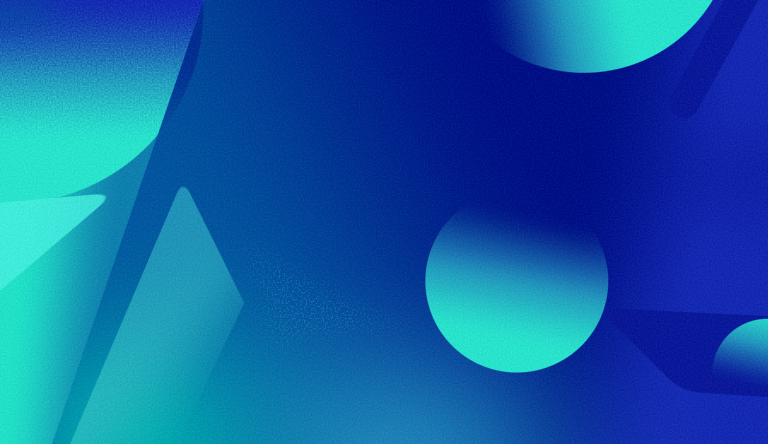
Reproduce this background procedurally as a WebGL 1 fragment shader.

```glsl
precision highp float;
uniform vec2 u_resolution;

const vec3 NAVY = vec3(0.0, 0.06, 0.52);
const vec3 INDIGO = vec3(0.08, 0.16, 0.70);
const vec3 SHADOW = vec3(0.035, 0.09, 0.59);
const vec3 OCEAN = vec3(0.01, 0.33, 0.62);
const vec3 AZURE = vec3(0.13, 0.53, 0.73);
const vec3 LAGOON = vec3(0.0, 0.69, 0.69);
const vec3 TEAL = vec3(0.16, 0.89, 0.80);
const vec3 MINT = vec3(0.27, 0.93, 0.87);
const float GRAIN_SCALE = 260.0;
const float GRAIN_AMOUNT = 0.05;
const float CORNER = 0.03;

vec2 hashGradient(vec2 cell) {
  vec3 h = fract(vec3(cell.xyx) * vec3(0.1031, 0.103, 0.0973));
  h += dot(h, h.yzx + 33.33);
  float angle = 6.2832 * fract((h.x + h.y) * h.z);
  return vec2(cos(angle), sin(angle));
}

float gradientNoise(vec2 p) {
  vec2 i = floor(p);
  vec2 f = p - i;
  vec2 u = f * f * f * (f * (f * 6.0 - 15.0) + 10.0);
  vec2 e = vec2(1.0, 0.0);
  float low = mix(dot(hashGradient(i), f), dot(hashGradient(i + e), f - e), u.x);
  float high = mix(dot(hashGradient(i + e.yx), f - e.yx),
                   dot(hashGradient(i + 1.0), f - 1.0), u.x);
  return mix(low, high, u.y);
}

// Signed distance to the line a-b, negative on its left
float side(vec2 p, vec2 a, vec2 b) {
  vec2 dir = normalize(b - a);
  return dot(p - a, vec2(dir.y, -dir.x));
}

float roundMax(float a, float b) {
  float h = max(CORNER - abs(a - b), 0.0) / CORNER;
  return max(a, b) + h * h * CORNER * 0.25;
}

// Convex corner-rounded triangle, points counter-clockwise
float triangle(vec2 p, vec2 a, vec2 b, vec2 c) {
  return roundMax(roundMax(side(p, a, b), side(p, b, c)), side(p, c, a));
}

float capsule(vec2 p, vec2 a, vec2 b, float radius) {
  vec2 ab = b - a;
  float t = clamp(dot(p - a, ab) / dot(ab, ab), 0.0, 1.0);
  return length(p - a - ab * t) - radius;
}

float fill(float d) {
  float aa = 0.8 / u_resolution.y;
  return 1.0 - smoothstep(-aa, aa, d);
}

float glow(vec2 p, vec2 center, vec2 spread) {
  vec2 q = (p - center) / spread;
  return exp(-dot(q, q));
}

vec3 ramp(vec3 from, float t) {
  return mix(mix(from, AZURE, smoothstep(0.0, 0.6, t)), TEAL, smoothstep(0.35, 1.0, t));
}

void main() {
  vec2 p = gl_FragCoord.xy / u_resolution.y;
  float grain = gradientNoise(p * GRAIN_SCALE);

  // Backdrop: ocean on the left, navy in the middle, indigo on the right
  float west = dot(p - vec2(1.10, 0.73), vec2(-1.0, -0.5));
  vec3 color = mix(NAVY, OCEAN, smoothstep(-0.12, 0.85, west));
  float east = smoothstep(1.28, 1.62, p.x + 0.2 * (0.5 - p.y));
  color = mix(color, INDIGO, east * (1.0 - 0.25 * glow(p, vec2(1.75, 0.6), vec2(0.4, 0.13))));
  color = mix(color, AZURE, 0.95 * glow(p, vec2(0.88, -0.06), vec2(0.36, 0.27)));
  color = mix(color, LAGOON, 0.95 * glow(p, vec2(0.30, -0.02), vec2(0.30, 0.30)));

  // Speckled facet
  float facet = triangle(p, vec2(0.53, 0.48), vec2(0.60, 0.20), vec2(0.95, 0.26));
  float speckle = smoothstep(0.05, 0.4, grain) * (1.0 - smoothstep(-0.06, 0.01, facet));
  color = mix(color, AZURE, 0.4 * speckle);

  // Slanted teal band
  float bandEdge = side(p, vec2(0.117, 0.0), vec2(0.459, 1.0));
  float bandLight = smoothstep(0.0, 0.22, -bandEdge + 0.24 * (0.45 - p.y));
  vec3 bandColor = mix(vec3(0.06, 0.50, 0.68), TEAL - vec3(0.03, 0.01, 0.02), bandLight);
  color = mix(color, bandColor, fill(bandEdge));

  // Large upper-left disc, darker beyond the band
  float disc = fill(length(p - vec2(0.023, 0.977)) - 0.435);
  vec3 discColor = ramp(INDIGO, (1.01 - p.y + 0.04 * grain) / 0.34);
  float haze = glow(p, vec2(0.02, 0.97), vec2(0.12, 0.05));
  discColor = mix(discColor, OCEAN, 0.5 * haze);
  vec3 sliver = mix(color, vec3(0.01, 0.14, 0.56), 0.7 * smoothstep(0.65, 0.9, p.y));
  color = mix(color, mix(sliver, discColor, fill(bandEdge)), disc);

  // Pale wedge
  float wedge = triangle(p, vec2(-0.1, 0.535), vec2(-0.1, 0.26), vec2(0.26, 0.566));
  color = mix(color, MINT, 0.85 * fill(wedge));

  // Translucent peak
  float peak = triangle(p, vec2(0.412, 0.597), vec2(0.115, -0.10), vec2(0.556, 0.306));
  float foot = side(p, vec2(0.40, 0.0), vec2(0.55, 0.318));
  peak = max(roundMax(side(p, vec2(0.412, 0.597), vec2(0.158, 0.0)),
                      side(p, vec2(0.55, 0.318), vec2(0.412, 0.597))), foot);
  vec3 peakColor = mix(vec3(0.16, 0.74, 0.75), vec3(0.14, 0.60, 0.73), smoothstep(0.0, 0.5, p.y));
  float peakAlpha = 0.9 * smoothstep(-0.02, 0.26, -foot + 0.35 * p.y);
  color = mix(color, peakColor, peakAlpha * fill(peak));

  // Shadow stroke and shadow slab on the right
  float stroke = capsule(p, vec2(1.70, 1.055), vec2(1.541, 0.768), 0.034);
  color = mix(color, SHADOW, 0.85 * fill(stroke));
  float slab = roundMax(side(p, vec2(1.369, 0.284), vec2(1.52, 0.133)),
                        side(p, vec2(1.554, 0.117), vec2(1.73, 0.106)));
  slab = max(slab, side(p, vec2(1.73, 0.288), vec2(1.369, 0.306)));
  color = mix(color, SHADOW, 0.9 * fill(slab));

  // Gradient discs that dissolve into the backdrop
  float top = fill(length(p - vec2(1.315, 1.175)) - 0.339);
  color = mix(color, ramp(color, (p.x - 0.22 * (1.0 - p.y) - 1.07) / 0.35), top);
  float middle = fill(length(p - vec2(1.164, 0.367)) - 0.206);
  float middleTone = (0.535 - p.y - 0.2 * (p.x - 1.164)) / 0.32;
  color = mix(color, ramp(color, middleTone), middle);
  float small = fill(length(p - vec2(1.728, 0.158)) - 0.124);
  float smallTone = (p.y - 0.115 + 0.25 * (p.x - 1.728)) / 0.20;
  color = mix(color, ramp(color, smallTone), small);

  gl_FragColor = vec4(color + GRAIN_AMOUNT * grain, 1.0);
}
```
